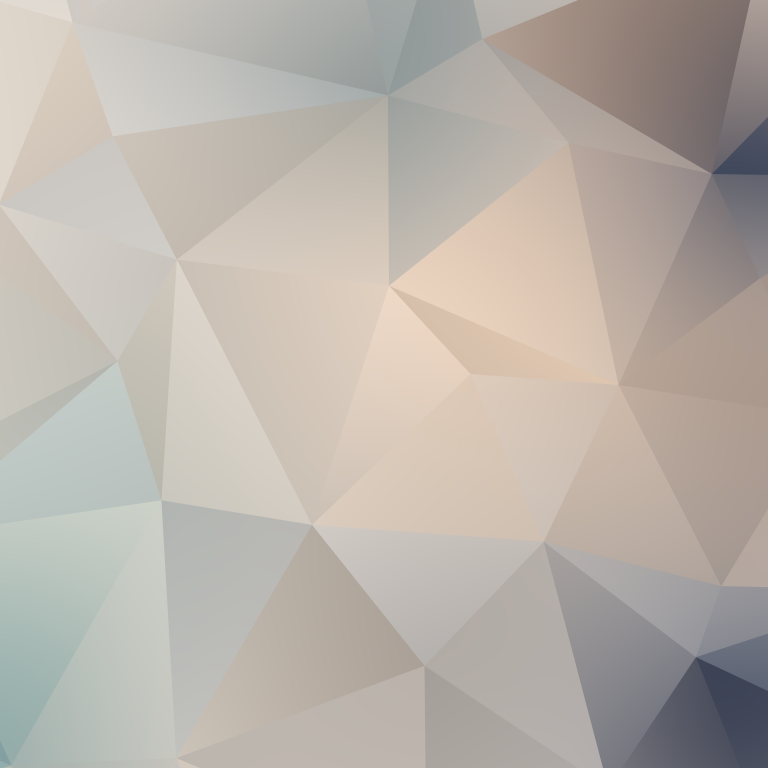
Give the GLSL for this background, as a WebGL 2 fragment shader.

```glsl
#version 300 es
precision highp float;

uniform vec2 u_resolution;
out vec4 outColor;

// Layout of the facets
const float GRID = 4.1;            // cells per canvas side
const float JITTER = 0.76;         // spread of a vertex, in cells
const float TILT = 0.33;           // rotation of the grid, radians
const vec2 SEED = vec2(17.0, 41.0);

// Shading of the facets
const float TONE = 0.10;           // brightness spread between facets
const float WARMTH = 0.035;        // warm-cool spread between facets
const float RAMP = 0.28;           // slope of the gradient inside a facet
const float SAMPLE_SPREAD = 0.09;  // random shift of the colour lookup
const float FOLLOW = 0.55;         // how far a facet follows the backdrop

// Palette
const vec3 CREAM = vec3(0.825, 0.79, 0.76);
const vec3 IVORY = vec3(0.88, 0.84, 0.79);
const vec3 SAGE = vec3(0.74, 0.78, 0.75);
const vec3 TEAL = vec3(0.58, 0.69, 0.69);
const vec3 PEACH = vec3(0.91, 0.81, 0.72);
const vec3 GREY = vec3(0.59, 0.62, 0.61);
const vec3 STONE = vec3(0.67, 0.64, 0.61);
const vec3 TAUPE = vec3(0.62, 0.54, 0.50);
const vec3 SLATE = vec3(0.25, 0.28, 0.36);

vec2 hash2(vec2 p) {
    vec3 q = fract(vec3(p.xyx) * vec3(0.1031, 0.1030, 0.0973));
    q += dot(q, q.yzx + 33.33);
    return fract((q.xx + q.yz) * q.zy);
}

float cross2(vec2 a, vec2 b) { return a.x * b.y - a.y * b.x; }

float blob(vec2 p, vec2 center, float radius) {
    vec2 d = (p - center) / radius;
    return exp(-dot(d, d));
}

// Broad colour field beneath the facets
vec3 backdrop(vec2 p) {
    vec3 c = CREAM;
    c = mix(c, IVORY, 0.8 * blob(p, vec2(0.05, 0.92), 0.24));
    c = mix(c, SAGE, 0.75 * blob(p, vec2(0.10, 0.34), 0.26));
    c = mix(c, TEAL, blob(p, vec2(-0.03, 0.08), 0.16));
    c = mix(c, PEACH, blob(p, vec2(0.70, 0.60), 0.25));
    c = mix(c, GREY, blob(p, vec2(0.50, 0.93), 0.19));
    c = mix(c, STONE, 0.85 * blob(p, vec2(0.56, 0.14), 0.23));
    c = mix(c, TAUPE, blob(p, vec2(0.92, 0.90), 0.22));
    c = mix(c, TAUPE, 0.7 * blob(p, vec2(1.02, 0.48), 0.18));
    c = mix(c, SLATE, blob(p, vec2(1.05, 0.80), 0.16));
    return mix(c, SLATE, blob(p, vec2(1.01, 0.02), 0.23));
}

vec2 vertexAt(vec2 cell, mat2 turn) {
    return turn * (cell + JITTER * (hash2(cell + SEED) - 0.5)) / GRID;
}

float edgeDistance(vec2 p, vec2 a, vec2 b) {
    return cross2(b - a, p - a) / length(b - a);
}

// Antialiased coverage of a triangle of either winding
float coverage(vec2 p, vec2 a, vec2 b, vec2 c, float pixel) {
    float winding = sign(cross2(b - a, c - a));
    float d = min(winding * edgeDistance(p, a, b),
              min(winding * edgeDistance(p, b, c), winding * edgeDistance(p, c, a)));
    return clamp(d / pixel + 0.5, 0.0, 1.0);
}

// Facet colour in rgb, weighted by its coverage in alpha
vec4 facet(vec2 p, vec2 a, vec2 b, vec2 c, vec2 id, float pixel) {
    float weight = coverage(p, a, b, c, pixel);
    if (weight <= 0.0) return vec4(0.0);
    vec2 center = (a + b + c) / 3.0;
    vec2 shift = hash2(id + 7.3) - 0.5;
    vec2 mood = hash2(id + 51.7) - 0.5;
    float angle = 6.2832 * hash2(id + 93.1).x;
    vec3 color = backdrop(mix(center, p, FOLLOW) + SAMPLE_SPREAD * shift);
    float ramp = RAMP * dot(p - center, vec2(cos(angle), sin(angle)));
    color *= 1.0 + TONE * mood.x + ramp;
    color += WARMTH * mood.y * vec3(1.0, 0.0, -1.0);
    return vec4(color, 1.0) * weight;
}

void main() {
    float side = min(u_resolution.x, u_resolution.y);
    vec2 p = gl_FragCoord.xy / side;
    float pixel = 1.0 / side;
    mat2 turn = mat2(cos(TILT), sin(TILT), -sin(TILT), cos(TILT));
    vec2 home = floor(transpose(turn) * p * GRID);

    vec4 sum = vec4(0.0);
    for (int j = -1; j <= 1; j++) {
        for (int i = -1; i <= 1; i++) {
            vec2 cell = home + vec2(i, j);
            vec2 a = vertexAt(cell, turn);
            vec2 b = vertexAt(cell + vec2(1, 0), turn);
            vec2 c = vertexAt(cell + vec2(1, 1), turn);
            vec2 d = vertexAt(cell + vec2(0, 1), turn);

            // Split the quad along its shorter inner diagonal
            bool acInside = cross2(c - a, b - a) * cross2(c - a, d - a) < 0.0;
            bool bdInside = cross2(d - b, a - b) * cross2(d - b, c - b) < 0.0;
            bool useAC = acInside && (!bdInside || distance(a, c) < distance(b, d));
            vec2 id = cell * 2.0 + SEED;
            sum += facet(p, a, b, useAC ? c : d, id, pixel);
            sum += facet(p, useAC ? a : b, c, d, id + vec2(1, 0), pixel);
        }
    }
    outColor = vec4(sum.rgb / max(sum.a, 0.001), 1.0);
}
```
